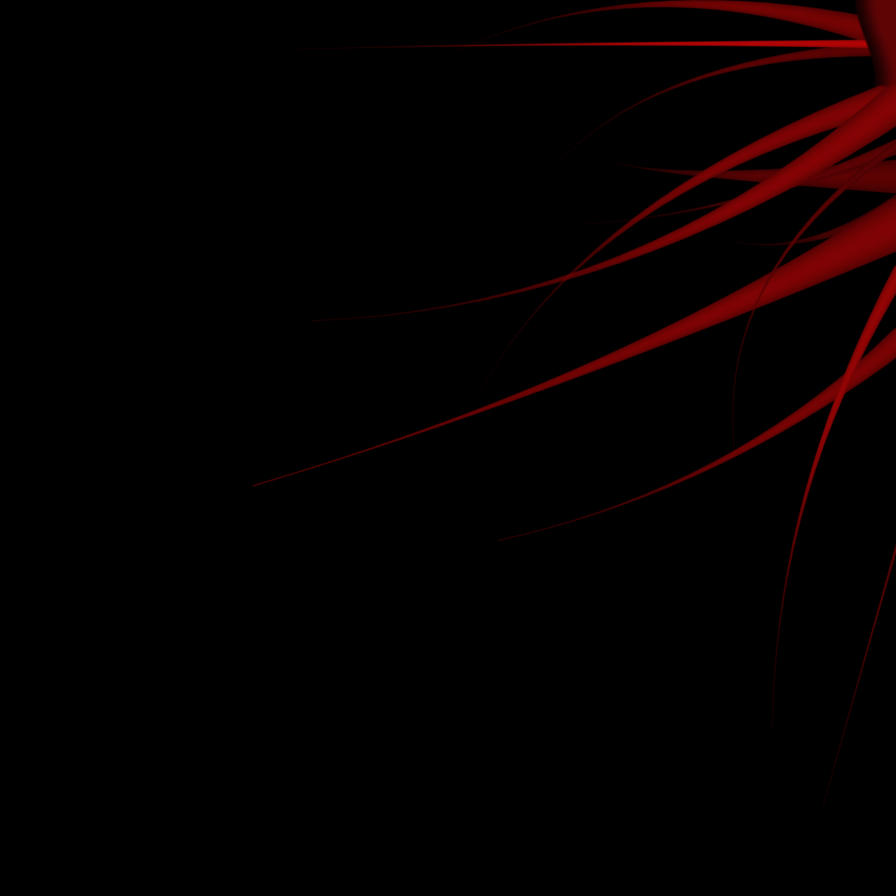
A WebGL 1 fragment shader for this background:

```glsl
precision highp float;
// Dark red tapering tendrils sweeping out of the upper right corner over black.

uniform vec2 u_resolution;

const vec3 TENDRIL_RED = vec3(1.0, 0.025, 0.03);
const vec3 CORE_RED = vec3(0.37, 0.015, 0.02);
const float TIP_HALF_WIDTH = 0.0007;
const float TAPER = 2.6;        // how late a tendril swells toward its root
const float EDGE_SHADE = 0.4;   // darkening across a tendril
const int SEGMENTS = 18;

vec2 bezier(vec2 a, vec2 b, vec2 c, float t) {
  return mix(mix(a, b, t), mix(b, c, t), t);
}

// Nearest point on a curve: x = distance, y = position from tip to root
vec2 nearestOnCurve(vec2 p, vec2 a, vec2 b, vec2 c) {
  vec2 best = vec2(10.0, 0.0);
  vec2 start = a;
  for (int i = 0; i < SEGMENTS; i++) {
    vec2 end = bezier(a, b, c, float(i + 1) / float(SEGMENTS));
    vec2 along = end - start;
    float h = clamp(dot(p - start, along) / dot(along, along), 0.0, 1.0);
    float d = length(p - start - along * h);
    if (d < best.x) best = vec2(d, (float(i) + h) / float(SEGMENTS));
    start = end;
  }
  return best;
}

// Paints one tendril; look = root half width, brightness, tip opacity
void tendril(inout vec3 color, vec2 p, vec2 tip, vec2 bend, vec2 root, vec3 look) {
  float pixel = 1.0 / min(u_resolution.x, u_resolution.y);
  vec2 near = nearestOnCurve(p, tip, bend, root);
  float halfWidth = TIP_HALF_WIDTH + look.x * pow(near.y, TAPER);
  float cover = 1.0 - smoothstep(halfWidth - pixel, halfWidth + pixel, near.x);
  float across = min(near.x / (halfWidth + pixel), 1.0);
  float shade = look.y * (1.0 - EDGE_SHADE * across * across);
  float opacity = mix(look.z, 1.0, smoothstep(0.0, 0.75, near.y));
  color = mix(color, TENDRIL_RED * shade, cover * opacity);
}

// Rounded mass in the corner, darkest along its left rim
void core(inout vec3 color, vec2 p) {
  float rim = 0.955 + 0.022 * (1.0 - smoothstep(0.91, 1.0, p.y));
  float inside = smoothstep(rim - 0.002, rim + 0.002, p.x);
  inside *= smoothstep(0.86, 0.875, p.y);
  float light = smoothstep(rim, rim + 0.025, p.x);
  color = mix(color, CORE_RED * mix(0.25, 1.0, light), inside);
}

void main() {
  vec2 p = gl_FragCoord.xy / u_resolution;
  vec3 color = vec3(0.0);

  // Upper tendrils, tucked behind the core
  tendril(color, p, vec2(0.625, 0.82), vec2(0.735, 0.935), vec2(0.977, 0.945), vec3(0.007, 0.36, 0.12));
  tendril(color, p, vec2(0.505, 0.941), vec2(0.708, 1.036), vec2(0.972, 0.966), vec3(0.014, 0.46, 0.1));
  tendril(color, p, vec2(0.326, 0.945), vec2(0.62, 0.953), vec2(0.972, 0.951), vec3(0.004, 0.7, 0.06));
  core(color, p);

  // Dim tendrils in the rear
  tendril(color, p, vec2(0.684, 0.82), vec2(0.737, 0.8), vec2(1.01, 0.803), vec3(0.019, 0.36, 0.15));
  tendril(color, p, vec2(0.651, 0.75), vec2(0.82, 0.76), vec2(1.01, 0.84), vec3(0.008, 0.36, 0.12));
  tendril(color, p, vec2(0.82, 0.73), vec2(0.9, 0.715), vec2(1.01, 0.775), vec3(0.012, 0.3, 0.2));

  // Long bright tendrils in front
  tendril(color, p, vec2(0.536, 0.564), vec2(0.66, 0.784), vec2(0.985, 0.889), vec3(0.015, 0.5, 0.08));
  tendril(color, p, vec2(0.349, 0.642), vec2(0.706, 0.656), vec2(1.005, 0.888), vec3(0.021, 0.52, 0.2));
  tendril(color, p, vec2(0.283, 0.458), vec2(0.661, 0.57), vec2(1.005, 0.751), vec3(0.027, 0.5, 0.65));

  // Lower tendrils
  tendril(color, p, vec2(0.82, 0.492), vec2(0.796, 0.697), vec2(1.005, 0.84), vec3(0.004, 0.34, 0.25));
  tendril(color, p, vec2(0.557, 0.397), vec2(0.81, 0.453), vec2(1.005, 0.621), vec3(0.013, 0.48, 0.35));
  tendril(color, p, vec2(0.862, 0.19), vec2(0.866, 0.454), vec2(1.005, 0.697), vec3(0.008, 0.58, 0.15));
  tendril(color, p, vec2(0.919, 0.102), vec2(0.965, 0.265), vec2(1.005, 0.405), vec3(0.001, 0.32, 0.25));

  gl_FragColor = vec4(color, 1.0);
}
```
